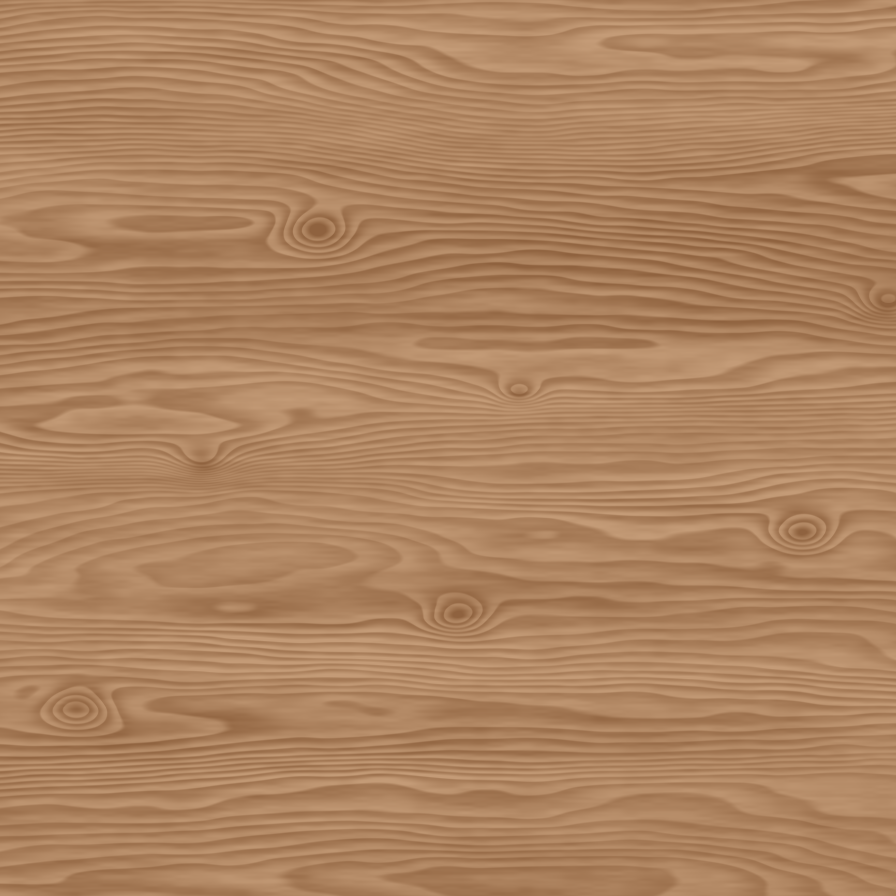
A three.js fragment shader for this texture:

```glsl
varying vec2 vUv;

const vec3 DARK_WOOD = vec3(0.58, 0.405, 0.265);
const vec3 LIGHT_WOOD = vec3(0.76, 0.6, 0.458);
const float RING_COUNT = 76.0;
const int KNOT_COUNT = 7;

float hash(vec2 p) {
  return fract(sin(dot(p, vec2(127.1, 311.7))) * 43758.5453);
}

float noise(vec2 p) {
  vec2 cell = floor(p);
  vec2 f = fract(p);
  f = f * f * f * (f * (f * 6.0 - 15.0) + 10.0);
  float low = mix(hash(cell), hash(cell + vec2(1.0, 0.0)), f.x);
  float high = mix(hash(cell + vec2(0.0, 1.0)), hash(cell + vec2(1.0)), f.x);
  return mix(low, high, f.y);
}

// Noise stretched along the grain, shifted by a seed, from -0.5 to 0.5
float streak(vec2 p, vec2 frequency, float seed) {
  return noise(p * frequency + seed * vec2(17.3, 9.7)) - 0.5;
}

// Knots: x bends the rings, y darkens the core
vec2 knots(vec2 p) {
  vec2 total = vec2(0.0);
  for (int i = 0; i < KNOT_COUNT; i++) {
    float id = float(i);
    float jitter = hash(vec2(id, 4.0));
    vec2 center = vec2(fract(0.05 + 0.382 * id + 0.1 * jitter),
                       0.2 + 0.09 * id + 0.03 * jitter);
    float size = mix(0.6, 1.0, hash(vec2(id, 8.0)));
    vec2 q = (p - center) / (size * vec2(0.04, 0.024));
    float d = dot(q, q);
    float core = mix(0.2, 0.55, hash(vec2(id, 2.0)));
    total += vec2(4.6 * size * exp(-d), core * exp(-6.0 * d) + 0.12 * exp(-d));
  }
  return total;
}

// Ring height: even layers folded into long arches and wavy edges
float ringField(vec2 p) {
  float height = RING_COUNT * p.y;
  height += 11.0 * streak(p, vec2(1.2, 8.0), 1.0);
  height += 6.0 * streak(p, vec2(2.2, 15.0), 2.0);
  height += 1.5 * streak(p, vec2(5.5, 28.0), 3.0);
  height += 0.45 * streak(p, vec2(18.0, 60.0), 4.0);
  return height + knots(p).x;
}

// Slow darkening across a ring, then a quick return to light
float ringShade(float height, float density) {
  float f = fract(height);
  float edge = clamp(density * 0.0022, 0.16, 0.5);
  return smoothstep(0.05, 1.0 - edge, f) * (1.0 - smoothstep(1.0 - edge, 1.0, f));
}

// Fine fibres in three lengths
float fibres(vec2 p) {
  return 0.45 * streak(p, vec2(8.0, 125.0), 10.0)
       + 0.55 * streak(p, vec2(20.0, 210.0), 5.0)
       + 0.4 * streak(p, vec2(60.0, 310.0), 6.0);
}

void main() {
  vec2 p = vUv;
  float stepSize = 0.001;
  float height = ringField(p);
  float density = abs(ringField(p + vec2(0.0, stepSize)) - height) / stepSize;

  // Rings fade where they crowd together and vary from band to band
  float strength = 0.53 + 0.45 * streak(p, vec2(2.5, 14.0), 7.0);
  strength *= 1.0 - 0.6 * smoothstep(130.0, 300.0, density);
  float rings = ringShade(height, density) - 0.46;

  // Broad tone bands
  float bands = 0.36 * streak(p, vec2(1.2, 13.0), 8.0)
              + 0.2 * streak(p, vec2(4.0, 34.0), 9.0);

  float tone = 0.6 - strength * rings + bands + 0.33 * fibres(p) - knots(p).y;
  gl_FragColor = vec4(mix(DARK_WOOD, LIGHT_WOOD, clamp(tone, -0.1, 1.05)), 1.0);
}
```
